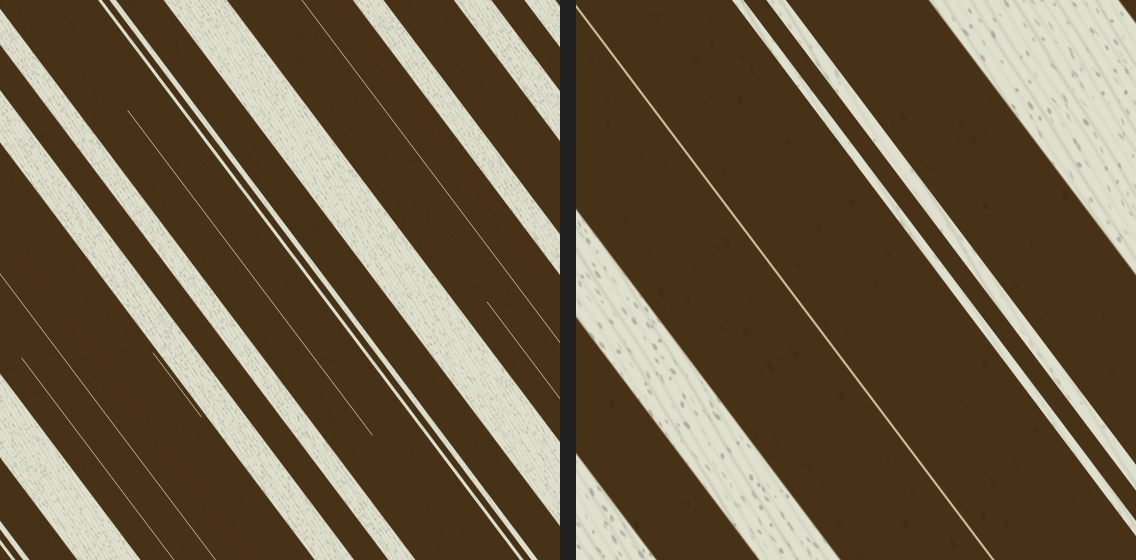
Left, the full canvas; right, a detail of the centre.
Give the GLSL for this pattern, as a Shadertoy shader.

```glsl
// Diagonal cream stripes of mixed width on dark brown, with hairlines and worn paint.
// Stripes are 1D distances across a slanted axis; a repeating group is wrapped by mod,
// loose bands are looped over, and wear comes from cellular flecks and layered sines.

const float SLANT = radians(37.0);      // lean of the stripes from the vertical
const float PERIOD = 0.9076;            // repeat of the main group along the top edge
const float GROUP_START = 0.1;
const float HAIR = 0.0008;              // half width of the hairlines
const float RIM = 0.0008;               // tan rim on the painted bands
const vec2 FLECK_CELL = vec2(0.0062, 0.0095);
const float GRAIN_FREQ = 900.0;
const float GRAIN_TILT = 0.09;

const vec3 BROWN = vec3(0.28, 0.195, 0.09);
const vec3 BROWN_SPECK = vec3(0.215, 0.165, 0.085);
const vec3 RUST = vec3(0.35, 0.19, 0.09);
const vec3 CREAM = vec3(0.878, 0.878, 0.81);
const vec3 GRAIN = vec3(0.77, 0.77, 0.70);
const vec3 FLECK = vec3(0.60, 0.61, 0.56);
const vec3 TAN = vec3(0.61, 0.55, 0.43);
const vec3 HAIR_COLOR = vec3(0.80, 0.74, 0.60);

// Centre and half width, measured along the top edge
const vec2 LOOSE_BANDS[5] = vec2[](
    vec2(-0.1563, 0.0355), vec2(-0.0358, 0.0245), vec2(0.6573, 0.0277),
    vec2(0.8438, 0.0339), vec2(0.9640, 0.0280));
const vec2 WIDE_BAND = vec2(0.3486, 0.0568);
const vec2 TWIN_THIN = vec2(0.1784, 0.0034);
const vec2 TWIN_THICK = vec2(0.2012, 0.0058);
const float LONG_HAIR = 0.5391;
const float RUST_HAIR = 0.5990;

// Position, upper end and lower end, with depth measured from the top
const vec3 SHORT_HAIRS[4] = vec3[](
    vec3(0.0794, 0.197, 0.777), vec3(-0.2015, 0.630, 0.745),
    vec3(0.4635, 0.539, 1.100), vec3(-0.4430, 0.639, 1.100));

vec3 hash3(vec2 p) {
    vec3 q = fract(p.xyx * vec3(0.1031, 0.1030, 0.0973));
    q += dot(q, q.yxz + 33.33);
    return fract((q.xxy + q.yzz) * q.zyx);
}

// Coverage of a strip; negative distance is inside
float cover(float dist, float soft) {
    return 1.0 - smoothstep(-soft, soft, dist);
}

float strip(float s, vec2 band, float soft) {
    return cover(abs(s - band.x) - band.y, soft);
}

// One elongated fleck in a share of the cells
float flecks(vec2 p, vec2 cell, float density, float px) {
    vec2 id = floor(p / cell);
    vec3 rnd = hash3(id + 71.0);
    vec3 shape = hash3(id + 213.0);
    vec2 local = p - (id + 0.3 + 0.4 * rnd.xy) * cell;
    local.x += (shape.z - 0.3) * 0.35 * local.y;
    vec2 radius = cell * mix(vec2(0.08, 0.12), vec2(0.19, 0.30), shape.xy);
    float dist = (length(local / radius) - 1.0) * radius.x;
    return cover(dist, px) * step(rnd.z, density) * (0.35 + 0.65 * shape.x);
}

// Thin wavering lines that fade in and out
float grain(vec2 p) {
    float across = p.x + GRAIN_TILT * p.y;
    float phase = across * GRAIN_FREQ + 0.7 * sin(p.y * 23.0 + across * 60.0)
                + 0.4 * sin(p.y * 61.0 - across * 140.0);
    float fade = 0.65 + 0.35 * sin(across * 310.0 + p.y * 9.0);
    return pow(0.5 + 0.5 * sin(phase), 4.0) * fade;
}

void mainImage(out vec4 fragColor, in vec2 fragCoord) {
    vec2 uv = fragCoord / iResolution.xy;
    float px = 1.0 / iResolution.y;
    float depth = 1.0 - uv.y;
    float s = uv.x - depth * tan(SLANT);
    float soft = 0.6 * px / cos(SLANT);
    float g = mod(s - GROUP_START, PERIOD) + GROUP_START;
    vec2 axis = vec2(s * cos(SLANT), uv.x * sin(SLANT) + depth * cos(SLANT));

    // Ground with faint specks
    vec3 color = mix(BROWN, BROWN_SPECK, 0.55 * flecks(axis + 3.0, FLECK_CELL * 1.3, 0.14, px));
    color = mix(color, RUST, 0.5 * strip(g, vec2(RUST_HAIR, HAIR), soft));

    // Hairlines, full length and cut short
    float hair = strip(g, vec2(LONG_HAIR, HAIR), soft);
    for (int i = 0; i < 4; i++) {
        vec3 h = SHORT_HAIRS[i];
        float ends = cover(max(h.y - depth, depth - h.z), px);
        hair = max(hair, ends * strip(s, vec2(h.x, HAIR), soft));
    }
    color = mix(color, HAIR_COLOR, hair);

    // Painted bands: distance to the nearest edge
    float wide = abs(g - WIDE_BAND.x) - WIDE_BAND.y;
    float loose = 1.0;
    for (int i = 0; i < 5; i++)
        loose = min(loose, abs(s - LOOSE_BANDS[i].x) - LOOSE_BANDS[i].y);
    float band = min(wide, loose);
    float twins = max(strip(g, TWIN_THIN, soft), strip(g, TWIN_THICK, soft));

    // Worn paint, more pitted on the loose bands
    float density = loose < wide ? 0.50 : 0.36;
    float pits = max(flecks(axis, FLECK_CELL, density, px),
                     flecks(axis + 7.31, FLECK_CELL * 0.7, 0.5 * density, px));
    vec3 paint = mix(CREAM, GRAIN, 0.65 * grain(axis));
    vec3 worn = mix(paint, FLECK, 0.75 * pits);

    color = mix(color, TAN, cover(band, soft));
    color = mix(color, worn, cover(band + RIM, soft));
    color = mix(color, mix(paint, worn, 0.5), twins);
    fragColor = vec4(color, 1.0);
}
```
